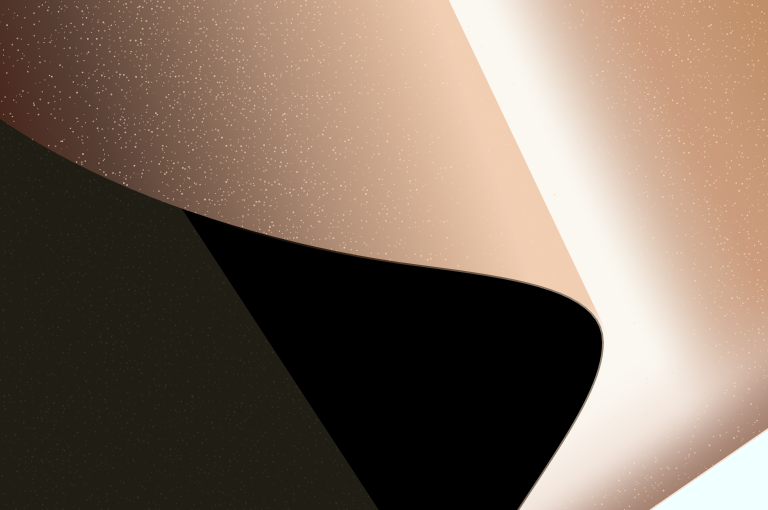
This background is drawn by a Shadertoy shader. Its source:

```glsl
// A folded, glittering copper sheet over a dark ground. The hem is a chain of
// Bezier arcs turned into a signed distance; the crease and the cut corner are
// straight half planes, and the shading follows ramps measured from them.

#define ARC_STEPS 20
#define GLITTER_CELLS 95.0
#define GLITTER_DENSITY 0.42
#define GLITTER_GAIN 0.75
#define RIM_WIDTH 0.0035
#define CREAM vec3(0.985, 0.973, 0.945)
#define PEACH vec3(0.945, 0.805, 0.700)
#define UMBER vec3(0.285, 0.155, 0.115)
#define OLIVE vec3(0.127, 0.118, 0.080)
#define CORNER_WHITE vec3(0.940, 1.000, 1.000)

float pixelSize;

float coverage(float d) { return clamp(d / pixelSize + 0.5, 0.0, 1.0); }

float ramp(float a, float b, float x) { return clamp((x - a) / (b - a), 0.0, 1.0); }

float hash(vec2 p) { return fract(sin(dot(p, vec2(127.1, 311.7))) * 43758.5453); }

vec2 bezier(vec2 a, vec2 b, vec2 c, vec2 d, float t) {
    float s = 1.0 - t;
    return s * s * s * a + 3.0 * s * s * t * b + 3.0 * s * t * t * c + t * t * t * d;
}

// Keeps the nearest distance, positive on the left of the travel direction
void addSegment(vec2 p, vec2 a, vec2 b, inout float best) {
    vec2 q = p - a, e = b - a;
    float d = length(q - e * clamp(dot(q, e) / dot(e, e), 0.0, 1.0));
    if (d < abs(best)) best = e.x * q.y - e.y * q.x < 0.0 ? -d : d;
}

void addArc(vec2 p, vec2 a, vec2 b, vec2 c, vec2 d, inout float best) {
    vec2 last = a;
    for (int i = 1; i <= ARC_STEPS; i++) {
        vec2 next = bezier(a, b, c, d, float(i) / float(ARC_STEPS));
        addSegment(p, last, next, best);
        last = next;
    }
}

// Hem of the sheet: negative over the dark ground
float hemDistance(vec2 p) {
    vec2 start = vec2(0.0, 0.767), middle = vec2(0.784, 0.486);
    vec2 bend = vec2(1.184, 0.329), finish = vec2(1.018, 0.0);
    float d = 1e3;
    addSegment(p, vec2(-0.196, 0.912), start, d);
    addArc(p, start, vec2(0.216, 0.618), vec2(0.520, 0.524), middle, d);
    addArc(p, middle, vec2(0.980, 0.459), vec2(1.184, 0.443), bend, d);
    addArc(p, bend, vec2(1.184, 0.245), vec2(1.112, 0.143), finish, d);
    addSegment(p, finish, vec2(0.957, -0.098), d);
    return d;
}

// Two offset grids of tiny jittered dots
float glitter(vec2 p, float density) {
    float sum = 0.0;
    for (int i = 0; i < 2; i++) {
        vec2 g = p * GLITTER_CELLS + float(i) * vec2(17.37, 41.61);
        vec2 cell = floor(g);
        vec2 center = 0.25 + 0.5 * vec2(hash(cell + 3.1), hash(cell + 7.7));
        float radius = mix(0.0006, 0.0018, hash(cell + 11.3));
        float d = length(fract(g) - center) / GLITTER_CELLS;
        float lit = step(hash(cell), density) * mix(0.35, 1.0, hash(cell + 19.9));
        sum += lit * coverage(radius - d);
    }
    return min(sum, 1.0);
}

// Left flap, from umber shadow to peach beside the crease
vec3 flapColor(float s) {
    vec3 c = mix(UMBER, vec3(0.345, 0.250, 0.208), ramp(-0.08, 0.10, s));
    c = mix(c, vec3(0.500, 0.385, 0.318), ramp(0.10, 0.29, s));
    c = mix(c, vec3(0.685, 0.550, 0.460), ramp(0.29, 0.49, s));
    c = mix(c, vec3(0.835, 0.690, 0.582), ramp(0.49, 0.69, s));
    return mix(c, PEACH, ramp(0.69, 0.85, s));
}

// Right side: cream glow along the crease, rosy shadow near the cut corner
vec3 foldColor(float u, float e) {
    vec3 upper = mix(CREAM, vec3(0.835, 0.705, 0.615), smoothstep(0.05, 0.23, u));
    upper = mix(upper, vec3(0.795, 0.610, 0.487), smoothstep(0.18, 0.34, u));
    upper = mix(upper, vec3(0.745, 0.560, 0.405), smoothstep(0.33, 0.58, u));
    vec3 rose = mix(vec3(0.935, 0.870, 0.830), vec3(0.785, 0.650, 0.575),
                    0.8 * smoothstep(0.05, 0.30, u));
    vec3 lower = mix(vec3(0.640, 0.500, 0.430), rose, smoothstep(-0.01, 0.15, e));
    return mix(lower, upper, smoothstep(0.06, 0.27, e));
}

void mainImage(out vec4 fragColor, in vec2 fragCoord) {
    vec2 p = fragCoord / iResolution.y;
    pixelSize = 1.0 / iResolution.y;

    // Distances to the main edges
    float hem = hemDistance(p);
    float crease = dot(p - vec2(0.880, 1.0), vec2(0.903, 0.429));
    float corner = dot(p - vec2(1.278, 0.0), vec2(-0.567, 0.823));
    float groundSplit = dot(p - vec2(0.361, 0.584), vec2(0.837, 0.547));
    float slant = p.x - 0.35 * (1.0 - p.y);

    // Sheet and its glitter
    float flap = coverage(-crease) * smoothstep(0.34, 0.41, p.y);
    vec3 color = mix(foldColor(crease, corner), flapColor(slant), flap);
    float flapGlitter = mix(0.35, 1.0, ramp(0.0, 0.25, slant)) * mix(1.0, 0.15, ramp(0.45, 0.82, slant));
    float foldGlitter = 0.7 * max(smoothstep(0.08, 0.28, crease), 0.7 * smoothstep(0.25, 0.05, corner));
    float amount = mix(foldGlitter, flapGlitter, flap);
    float sparkle = glitter(p, GLITTER_DENSITY * amount);
    color = mix(color, vec3(0.980, 0.870, 0.740), GLITTER_GAIN * sparkle);

    // Cut corner with a pale lip
    color = mix(color, vec3(0.960, 0.880, 0.830), coverage(0.003 - corner));
    color = mix(color, CORNER_WHITE, coverage(-corner));

    // Dark ground and the thin rim under the hem
    vec3 ground = OLIVE + 0.07 * glitter(p + 5.3, 0.3);
    ground = mix(ground, vec3(0.0), coverage(groundSplit));
    vec3 rim = mix(vec3(0.30, 0.21, 0.14), vec3(0.58, 0.52, 0.46), ramp(0.75, 1.15, p.x));
    ground = mix(ground, rim, coverage(hem + RIM_WIDTH) * ramp(0.40, 0.75, p.x));
    color = mix(color, ground, coverage(-hem));

    fragColor = vec4(color, 1.0);
}
```
